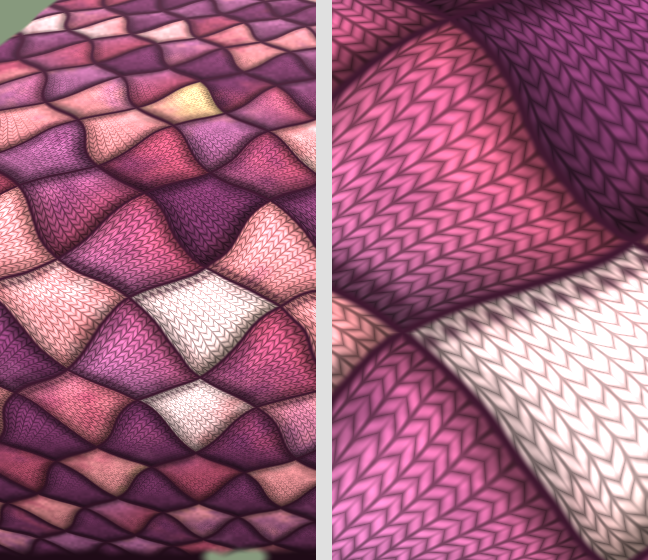
Left, the full canvas; right, a detail of the centre.
Reproduce this texture procedurally as a Shadertoy shader.

```glsl
const vec3 PLUM = vec3(0.42, 0.19, 0.35);
const vec3 MAUVE = vec3(0.68, 0.39, 0.58);
const vec3 ROSE = vec3(0.72, 0.31, 0.42);
const vec3 SALMON = vec3(0.97, 0.60, 0.62);
const vec3 PALE = vec3(1.0, 0.86, 0.86);
const vec3 STRAW = vec3(1.0, 0.82, 0.60);
const vec3 SEAM = vec3(0.24, 0.09, 0.18);
const vec3 GREEN = vec3(0.53, 0.60, 0.49);

float hash(vec2 p) {
    vec3 h = fract(p.xyx * 0.1031);
    h += dot(h, h.yzx + 33.33);
    return fract((h.x + h.y) * h.z);
}

float noise(vec2 p) {
    vec2 i = floor(p), f = fract(p);
    f = f * f * (3.0 - 2.0 * f);
    return mix(mix(hash(i), hash(i + vec2(1, 0)), f.x),
               mix(hash(i + vec2(0, 1)), hash(i + 1.0), f.x), f.y);
}

// Diagonal lattice on a bulging cloth: cells shrink away from the middle
vec2 clothCoords(vec2 p) {
    float dy = p.y - 0.479 + 0.06 * (p.x - 0.232);
    float row = 2.09 * sinh(4.585 * dy) - 0.7;
    float middle = 0.232 + (dy > 0.0 ? 0.845 : 0.38) * dy * dy;
    float spacing = 0.133 / (1.0 + dy * dy / 0.163);
    float column = (p.x - middle) / spacing;
    vec2 g = 0.5 * vec2(column + row, column - row);
    // Zigzag the seams so neighbouring patches look interlaced
    vec2 s = sin(3.14159 * g);
    return g + vec2(0.11, -0.11) * s.x * s.y + 0.05 * (noise(p * 22.0) - 0.5);
}

// Yarn dye from dark plum (0) to pale (1)
vec3 yarn(float tone, float hue) {
    vec3 c = mix(PLUM, mix(MAUVE, ROSE, smoothstep(0.3, 0.7, hue)), smoothstep(0.12, 0.42, tone));
    c = mix(c, SALMON, smoothstep(0.42, 0.66, tone));
    return mix(c, mix(PALE, STRAW, smoothstep(0.6, 0.9, hue)), smoothstep(0.68, 0.9, tone));
}

// Height of V-shaped stitches; wales run along v
float stitches(vec2 uv) {
    float a = abs(fract(uv.x * 11.0) - 0.5);
    float t = fract(uv.y * 13.0 + 1.5 * a) - 0.5;
    float strand = 1.0 - 4.0 * t * t;
    return strand * smoothstep(0.5, 0.36, a) * (0.65 + 0.35 * smoothstep(0.0, 0.12, a));
}

void mainImage(out vec4 fragColor, in vec2 fragCoord) {
    vec2 p = fragCoord / iResolution.y;
    vec2 g = clothCoords(p);
    float w = length(fwidth(g));
    vec2 cell = floor(g + 0.5), q = g - cell;
    float row = cell.x - cell.y;
    bool turned = mod(row, 2.0) > 0.5;
    vec2 uv = turned ? q : q.yx;

    // Dye bands across the rows, varied per patch and within it
    float h1 = hash(cell + 41.0), h2 = hash(cell + 87.0);
    float band = row < -0.5 ? -cos(3.14159 * row) : cos(1.396 * (row - 3.5));
    float tone = 0.42 + 0.27 * band + 0.42 * (h1 - 0.5) - (row < -4.5 ? 0.15 : 0.0);
    tone += (h2 - 0.5) * 0.5 * uv.y + 0.12 * (noise(g * 5.0) - 0.5);
    vec3 col = yarn(clamp(tone, 0.0, 1.0), h2 + 0.3 * uv.y);

    // Knit relief and loose fibres
    float detail = smoothstep(0.65, 0.15, w * 11.0);
    col *= 1.0 + 0.62 * detail * (stitches(uv) - 0.45);
    col *= 0.92 + 0.16 * noise(p * vec2(170.0, 230.0));

    // Puffed patches, tucked ends and picked-up loops at the borders
    float d = 0.5 - max(abs(q.x), abs(q.y));
    col *= 0.66 + 0.40 * smoothstep(0.0, 0.28, d);
    col *= 1.0 + 0.28 * (q.x - q.y);
    col *= 1.0 - 0.28 * smoothstep(0.3, 0.5, abs(uv.y));
    float loops = smoothstep(0.1, 0.4, abs(fract(uv.x * 11.0) - 0.5));
    col = mix(col, SEAM, 0.55 * detail * loops * smoothstep(0.06, 0.0, abs(uv.y + 0.41)));
    col = mix(SEAM, col, smoothstep(0.0, max(0.035, 1.2 * w), d));

    // Window light from above, shade below
    col *= mix(0.72, 1.06, smoothstep(0.0, 0.45, p.y));
    col = mix(col, vec3(0.85, 0.62, 0.72), 0.18 * smoothstep(0.7, 1.0, p.y));

    // Background beyond the cloth
    float under = smoothstep(0.035, 0.012, p.y + 0.012 * noise(p * 30.0));
    float gap = smoothstep(1.0, 0.6, length((p - vec2(0.42, 0.005)) / vec2(0.07, 0.03)));
    col = mix(col, mix(SEAM * 0.5, GREEN, gap), under);
    float corner = p.y - 0.72 * p.x - 0.928 + 0.012 * noise(p * 25.0);
    col = mix(col, GREEN, smoothstep(-0.004, 0.006, corner));

    fragColor = vec4(clamp(col, 0.0, 1.0), 1.0);
}
```
